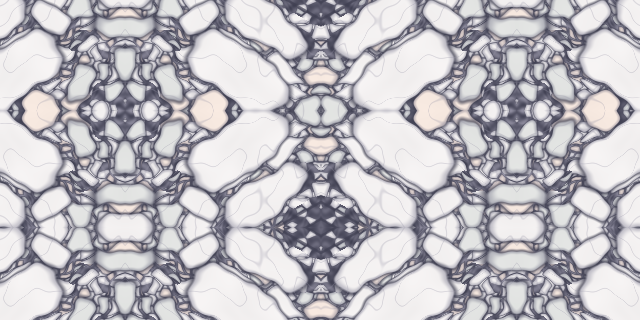
Reproduce this pattern procedurally as a WebGL 1 fragment shader.

```glsl
precision highp float;
uniform vec2 u_resolution;

#define HALF_TILE vec2(0.612, 0.365)
#define MIRROR_CENTRE vec2(1.003, 0.289)
#define DIAMOND_SIZE vec2(0.205, 0.117)
#define VEIN vec3(0.25, 0.25, 0.32)
#define MATRIX vec3(0.60, 0.59, 0.66)
#define WHITE vec3(0.955, 0.945, 0.945)
#define PEACH vec3(0.97, 0.915, 0.88)
#define SAGE vec3(0.885, 0.89, 0.885)
#define SLAB_HALO 0.011
#define BAND_ANGLE -0.6

vec2 hash2(vec2 p) {
  return fract(sin(vec2(dot(p, vec2(127.1, 311.7)), dot(p, vec2(269.5, 183.3)))) * 43758.5);
}

vec2 rotate(vec2 p, float angle) {
  float c = cos(angle), s = sin(angle);
  return vec2(c * p.x + s * p.y, c * p.y - s * p.x);
}

// Reflects the plane into one quarter of the repeat
vec2 mirrorTile(vec2 p) {
  return abs(mod(p - MIRROR_CENTRE + HALF_TILE, 2.0 * HALF_TILE) - HALF_TILE);
}

float softMin(float a, float b, float k) {
  float h = max(k - abs(a - b), 0.0) / k;
  return min(a, b) - h * h * k * 0.25;
}

// Cellular noise: x = rounded distance to the border, yz = cell hash
vec3 cells(vec2 p) {
  vec2 base = floor(p), f = fract(p), nearest = vec2(0.0), cell = vec2(0.0);
  float best = 8.0, border = 1.0;
  for (int j = -1; j <= 1; j++)
    for (int i = -1; i <= 1; i++) {
      vec2 o = vec2(float(i), float(j));
      vec2 r = o + hash2(base + o) - f;
      float d = dot(r, r);
      if (d < best) { best = d; nearest = r; cell = o; }
    }
  for (int j = -2; j <= 2; j++)
    for (int i = -2; i <= 2; i++) {
      vec2 o = cell + vec2(float(i), float(j));
      vec2 r = o + hash2(base + o) - f;
      vec2 gap = r - nearest;
      if (dot(gap, gap) > 0.0001)
        border = softMin(border, dot(0.5 * (nearest + r), normalize(gap)), 0.12);
    }
  return vec3(border, hash2(base + cell + 17.0));
}

float layeredSines(vec2 p) {
  return (sin(p.x + 1.7 * sin(p.y * 0.8)) + sin(p.y * 1.3 - p.x * 0.6)
        + 0.6 * sin(p.x * 2.3 + p.y * 1.9 + 2.0 * sin(p.x))) / 2.6;
}

// Lays a stone with a shaded rim over a dark halo
void layStone(inout vec3 col, float depth, float halo, vec3 tint) {
  float aa = 0.75 / u_resolution.y;
  col = mix(col, VEIN, 0.75 * smoothstep(-halo, 0.0, depth));
  vec3 body = mix(tint * vec3(0.78, 0.78, 0.82), tint, smoothstep(0.0, 0.011, depth));
  col = mix(col, body, smoothstep(-aa, aa, depth));
}

// Fills the plane with broken stones; keep is the share of cells present
void scatterStones(inout vec3 col, vec2 p, float scale, float keep) {
  vec3 c = cells(rotate(p, BAND_ANGLE) * vec2(0.8, 1.15) * scale + scale);
  float gap = 0.05 + 0.12 * c.y;
  vec3 tint = mix(mix(WHITE, SAGE, step(0.6, c.y)), PEACH, step(0.87, c.y));
  if (c.z < keep) layStone(col, (c.x - gap) / scale, gap / scale, tint);
}

// Lays one large rounded slab
void laySlab(inout vec3 col, vec2 p, vec2 centre, vec2 radii, float angle, vec3 tint) {
  vec2 q = abs(rotate(p - centre, angle)) / radii;
  float k = pow(dot(q * q, q) + 0.00001, 1.0 / 3.0);
  layStone(col, (1.0 - k) * min(radii.x, radii.y), SLAB_HALO, tint);
}

float pocket(vec2 p, vec2 centre, vec2 radii) {
  vec2 q = (p - centre) / radii;
  return exp(-dot(q, q));
}

void main() {
  vec2 tile = mirrorTile(gl_FragCoord.xy / u_resolution.y);
  vec2 p = tile + 0.007 * sin(tile.yx * vec2(43.0, 37.0) + vec2(0.4, 1.9))
                + 0.003 * sin(tile.yx * vec2(109.0, 97.0) + vec2(2.0, 0.6));

  // Dark zones of fine rubble
  float diamond = dot(tile, 1.0 / DIAMOND_SIZE);
  float inDiamond = 1.0 - smoothstep(0.85, 1.05, diamond);
  float wedge = smoothstep(-0.01, 0.02, 0.4 * (tile.x - 0.13) - (HALF_TILE.y - tile.y))
              * (1.0 - smoothstep(0.28, 0.32, tile.x));
  float rubble = max(inDiamond, wedge);
  rubble = max(rubble, pocket(p, vec2(0.48, 0.165), vec2(0.07, 0.035)));
  rubble = max(rubble, pocket(p, vec2(0.55, 0.31), vec2(0.05, 0.05)));
  rubble = max(rubble, pocket(p, vec2(0.05, 0.15), vec2(0.06, 0.04)));

  // Ground and scattered stones, fine to coarse
  float mottle = 0.5 + 0.5 * layeredSines(p * 120.0);
  vec3 col = mix(VEIN, MATRIX, mottle * (1.0 - 0.5 * rubble));
  scatterStones(col, p, 40.0, 0.72 - 0.3 * rubble);
  scatterStones(col, p, 22.0, 0.62 - 0.5 * rubble);
  scatterStones(col, p, 11.5, 0.5 - 0.6 * rubble);

  // Nested outlines of the diamond
  float outline = 1.0 - smoothstep(0.03, 0.13, abs(fract(diamond * 2.2) - 0.5));
  col = mix(col, VEIN, 0.7 * outline * inDiamond);

  // Large slabs
  laySlab(col, p, vec2(0.378, 0.075), vec2(0.055, 0.042), 0.4, WHITE);
  laySlab(col, p, vec2(0.474, 0.280), vec2(0.034, 0.054), 0.2, SAGE);
  laySlab(col, p, vec2(0.612, 0.216), vec2(0.032, 0.050), 0.0, SAGE);
  laySlab(col, p, vec2(0.612, 0.100), vec2(0.098, 0.029), 0.0, SAGE);
  laySlab(col, p, vec2(0.612, 0.005), vec2(0.080, 0.032), 0.0, WHITE);
  laySlab(col, p, vec2(0.000, 0.262), vec2(0.045, 0.026), 0.0, PEACH);
  laySlab(col, p, vec2(0.043, 0.365), vec2(0.036, 0.044), 0.0, SAGE);
  laySlab(col, p, vec2(0.350, 0.365), vec2(0.055, 0.055), 0.0, PEACH);
  laySlab(col, p, vec2(0.260, 0.247), vec2(0.168, 0.080), BAND_ANGLE, WHITE);
  laySlab(col, p, vec2(0.177, 0.094), vec2(0.142, 0.058), BAND_ANGLE, WHITE);

  // Hairline veins and faint clouding
  float crack = abs(layeredSines(rotate(p, BAND_ANGLE) * vec2(14.0, 30.0)));
  col = mix(col, MATRIX, 0.28 * (1.0 - smoothstep(0.0, 0.06, crack)));
  col *= 1.0 + 0.015 * layeredSines(p * 25.0);
  gl_FragColor = vec4(col, 1.0);
}
```
